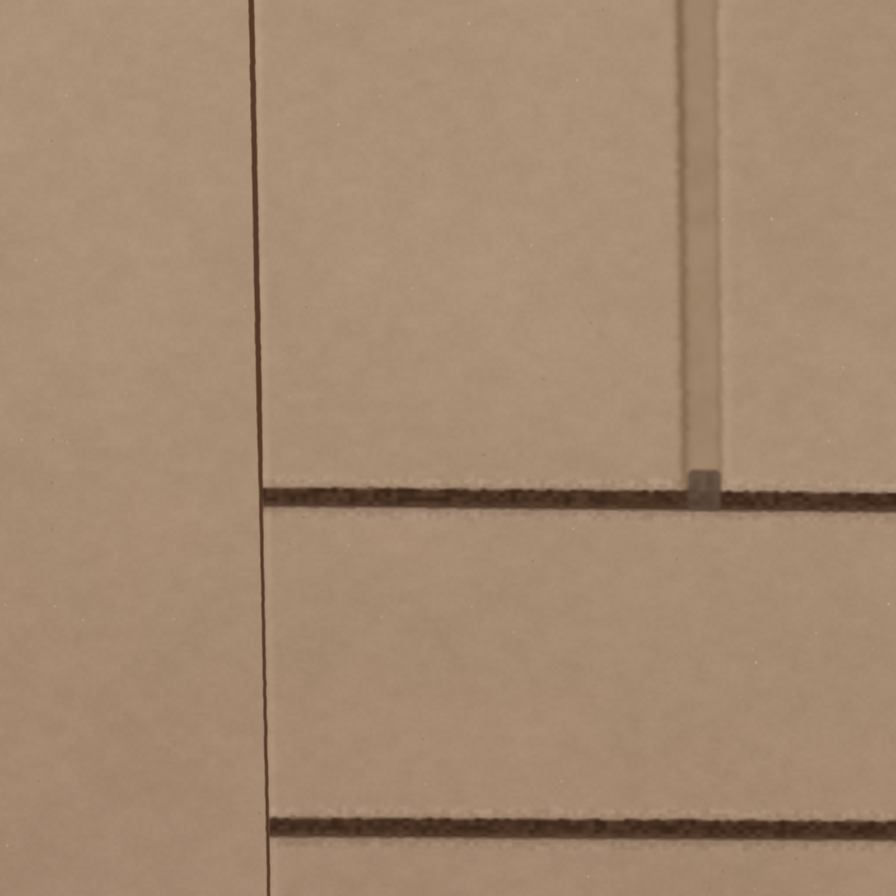
This texture is drawn by a three.js fragment shader. Its source:

```glsl
// Matte tan panel with a thin upright seam, two dark grooves and a shallow channel.
varying vec2 vUv;

float hash(vec2 p) {
  p = fract(p * vec2(0.1031, 0.1137));
  p += dot(p, p.yx + 33.33);
  return fract((p.x + p.y) * p.x * 17.0);
}

float noise(vec2 p) {
  vec2 i = floor(p), f = fract(p);
  f = f * f * (3.0 - 2.0 * f);
  return mix(mix(hash(i), hash(i + vec2(1.0, 0.0)), f.x),
             mix(hash(i + vec2(0.0, 1.0)), hash(i + 1.0), f.x), f.y);
}

float fbm(vec2 p) {
  float sum = 0.0, amp = 0.5;
  for (int i = 0; i < 4; i++) {
    sum += amp * noise(p);
    p = p * 2.03 + 7.1;
    amp *= 0.5;
  }
  return sum;
}

// Soft-edged band around zero
float band(float d, float halfWidth, float soft) {
  return 1.0 - smoothstep(halfWidth - soft, halfWidth + soft, abs(d));
}

// Dark horizontal groove with a pale, grainy rim
vec3 groove(vec3 col, vec2 uv, float seamX, float y, float slope) {
  float start = smoothstep(seamX - 0.001, seamX + 0.004, uv.x);
  float grain = noise(uv * vec2(150.0, 210.0));
  float d = uv.y - y + slope * (uv.x - 0.295) + (grain - 0.5) * 0.002;
  float rim = exp(-pow((abs(d) - 0.018) / 0.006, 2.0));
  col += start * rim * (noise(uv * 190.0) - 0.35) * 0.08;
  col *= 1.0 - 0.1 * start * band(d + 0.003, 0.016, 0.008);
  vec3 dark = mix(vec3(0.22, 0.145, 0.095), vec3(0.33, 0.235, 0.17), grain);
  dark += 0.04 * smoothstep(0.002, 0.008, -d);
  return mix(col, dark, start * band(d, 0.0108, 0.003));
}

void main() {
  vec2 uv = vUv;

  // Painted surface: warm falloff, mottling and fine grain
  vec3 col = mix(vec3(0.632, 0.522, 0.43), vec3(0.667, 0.562, 0.467),
                 smoothstep(-0.1, 0.9, uv.y + 0.2 * uv.x));
  col += (fbm(uv * 7.0) - 0.47) * vec3(0.035, 0.03, 0.03);
  col += (fbm(uv * vec2(55.0, 75.0)) - 0.47) * 0.035;
  col += (noise(uv * 256.0) - 0.5) * 0.014;
  col -= 0.015 * smoothstep(0.7, 1.0, uv.x) * uv.y;

  // Sparse raised specks
  vec2 cell = floor(uv * 60.0);
  vec2 spot = fract(uv * 60.0) - 0.3 - 0.4 * vec2(hash(cell), hash(cell + 19.0));
  float speck = step(0.97, hash(cell + 41.0)) * (1.0 - smoothstep(0.04, 0.16, length(spot)));
  col += speck * (hash(cell + 73.0) - 0.4) * 0.12;

  // Shallow vertical channel, shaded on the left
  float channelX = 0.7885 - 0.011 * uv.y;
  float across = uv.x - channelX + (noise(uv * vec2(90.0, 130.0)) - 0.5) * 0.0025;
  float above = smoothstep(0.438, 0.452, uv.y);
  float fade = mix(0.8, 1.0, smoothstep(0.45, 1.0, uv.y));
  vec3 channel = vec3(0.61, 0.51, 0.405) + (fbm(uv * 45.0) - 0.47) * 0.05;
  col = mix(col, channel, above * 0.85 * band(across, 0.022, 0.005));
  col -= above * fade * 0.11 * exp(-pow((across + 0.019) / 0.006, 2.0));
  col -= above * 0.045 * exp(-pow((across - 0.021) / 0.004, 2.0));
  col += above * 0.02 * exp(-pow((across - 0.029) / 0.006, 2.0));

  // Upright seam, leaning slightly and thinner below
  float seamX = 0.3 - 0.0195 * uv.y;
  float seam = uv.x - seamX + (noise(uv * vec2(40.0, 160.0)) - 0.5) * 0.0008;
  float seamHalf = mix(0.0018, 0.003, smoothstep(0.35, 0.6, uv.y));
  col += 0.025 * exp(-pow((seam - 0.007) / 0.004, 2.0));
  col = mix(col, vec3(0.29, 0.19, 0.125), 0.9 * band(seam, seamHalf, 0.0014));

  col = groove(col, uv, seamX, 0.4453, 0.009);
  col = groove(col, uv, seamX, 0.0768, 0.006);

  // Rounded plug where the channel meets the upper groove
  vec2 q = abs(uv - vec2(0.786, 0.453)) - vec2(0.011, 0.015);
  float plug = length(max(q, 0.0)) + min(max(q.x, q.y), 0.0) - 0.008;
  vec3 plugColor = vec3(0.36, 0.285, 0.23) + (noise(uv * 130.0) - 0.5) * 0.06;
  col = mix(col, plugColor, 0.9 * (1.0 - smoothstep(-0.004, 0.003, plug)));

  gl_FragColor = vec4(col, 1.0);
}
```
